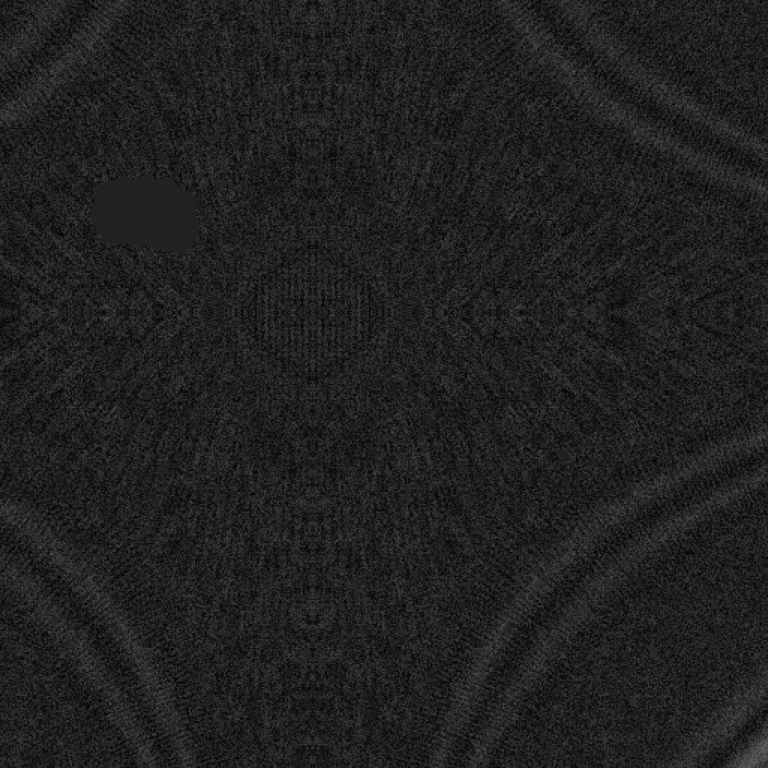
A Shadertoy shader for this background:

```glsl
// A dark woven interference field, mirrored about an off-centre point.
// Bent hyperbolic bands follow x*y; fine mirrored grain, steep streaks and
// layered sines form the weave, and one smooth patch interrupts it.

const vec2 CENTRE = vec2(0.4072, 0.5928);
const vec2 PATCH_CENTRE = vec2(0.190, 0.722);
const float BASE_GREY = 0.124;
const float PATCH_GREY = 0.133;
const float GRAIN_CELLS = 512.0;
const float TAU = 6.28318;

float hash(vec2 cell) {
    vec3 h = fract(vec3(cell.xyx) * vec3(0.1031, 0.1030, 0.0973));
    h += dot(h, h.yzx + 33.33);
    return fract((h.x + h.y) * h.z);
}

// Smoothly blended cells, centred on zero.
float cellNoise(vec2 p) {
    vec2 cell = floor(p);
    vec2 f = smoothstep(0.0, 1.0, fract(p));
    float low = mix(hash(cell), hash(cell + vec2(1, 0)), f.x);
    float high = mix(hash(cell + vec2(0, 1)), hash(cell + vec2(1, 1)), f.x);
    return mix(low, high, f.y) - 0.5;
}

// Soft ridge centred on a given value.
float ridge(float value, float centre, float width) {
    float d = (value - centre) / width;
    return exp(-d * d);
}

// Broad light and dark bands along the hyperbolas.
float hyperbolicBands(float level) {
    float bands = 0.050 * ridge(level, 0.103, 0.0075);
    bands += 0.046 * ridge(level, 0.134, 0.0075);
    bands -= 0.024 * ridge(level, 0.119, 0.007);
    bands -= 0.016 * ridge(level, 0.152, 0.010);
    bands -= 0.014 * ridge(level, 0.087, 0.008);
    bands += 0.070 * ridge(level, 0.287, 0.013);
    bands -= 0.030 * ridge(level, 0.309, 0.008);
    bands += 0.200 * ridge(level, 0.334, 0.014);
    return bands;
}

// Steep fanning lines, giving way to fine lines that cross the bands.
float streaks(vec2 q, float radius, float level) {
    float angle = atan(q.x, q.y + 0.22);
    float fan = cellNoise(vec2(angle * 115.0, radius * 45.0));
    float warp = 3.5 * cellNoise(q * 45.0);
    float crossing = 0.3 * sin(850.0 * (q.x * q.x - q.y * q.y) + warp);
    crossing *= 1.0 - 0.6 * smoothstep(0.14, 0.17, level);
    float outer = smoothstep(0.045, 0.09, level);
    return mix(fan, crossing, outer) * smoothstep(0.08, 0.2, radius);
}

// Upright stripes in a rounded diamond, enclosed by faint rings.
float centralWeave(vec2 q, float radius) {
    float rounded = mix(radius, q.x + q.y, 0.3);
    float inside = 1.0 - smoothstep(0.06, 0.15, rounded);
    float stripes = 0.028 * cos(TAU * 115.0 * q.x) * inside;
    float rings = 0.012 * ridge(rounded, 0.064, 0.011);
    rings -= 0.022 * ridge(rounded, 0.084, 0.007);
    rings += 0.014 * ridge(rounded, 0.106, 0.011);
    return stripes + rings;
}

// Small lens shapes repeated along one axis.
float axisLenses(float along, float across, float spacing) {
    float local = (fract(along / spacing) - 0.5) * spacing;
    float lens = length(vec2(local, across * 0.75));
    float fade = exp(-across * across * 900.0) * smoothstep(0.09, 0.14, along);
    return fade * cos(lens * 290.0);
}

// Approximate signed distance to the irregular rounded patch.
float patchDistance(vec2 p) {
    p.y += 0.12 * p.x;
    float angle = atan(p.y, p.x);
    float wobble = 0.003 * sin(3.0 * angle + 0.6) + 0.002 * sin(11.0 * angle);
    vec2 d = abs(p) - vec2(0.031, 0.008);
    return length(max(d, 0.0)) + min(max(d.x, d.y), 0.0) - 0.037 + wobble;
}

void mainImage(out vec4 fragColor, in vec2 fragCoord) {
    vec2 uv = fragCoord / iResolution.xy;
    vec2 q = abs(uv - CENTRE);
    float radius = length(q);
    float spread = q.x * q.x - q.y * q.y;
    float level = q.x * q.y * (1.0 + 0.8 * spread * spread);

    // Bands and structured lines
    float grey = BASE_GREY + hyperbolicBands(level);
    grey += 0.070 * streaks(q, radius, level);
    grey += centralWeave(q, radius);
    grey += 0.012 * axisLenses(q.x, q.y, 0.125);
    grey += 0.012 * axisLenses(q.y, q.x, 0.155);

    // Mirrored grain, with a slower mottling of its strength
    vec2 grainPoint = q * GRAIN_CELLS + 0.1;
    float grain = cellNoise(grainPoint) + 0.7 * cellNoise(grainPoint + 713.0);
    float mottle = cellNoise(q * 38.0) + 0.6 * cellNoise(q * 85.0 + 19.0);
    mottle *= smoothstep(0.03, 0.16, radius);
    grey += grain * (0.145 + 0.04 * mottle) + 0.023 * mottle;
    grey = max(grey, 0.035);

    // Smooth patch
    float edge = max(1.0 / iResolution.y, 0.0015);
    float cover = 1.0 - smoothstep(-edge, edge, patchDistance(uv - PATCH_CENTRE));
    float patchTone = PATCH_GREY + 0.006 * cellNoise(uv * 180.0);
    grey = mix(grey, patchTone, cover);

    fragColor = vec4(vec3(grey), 1.0);
}
```
